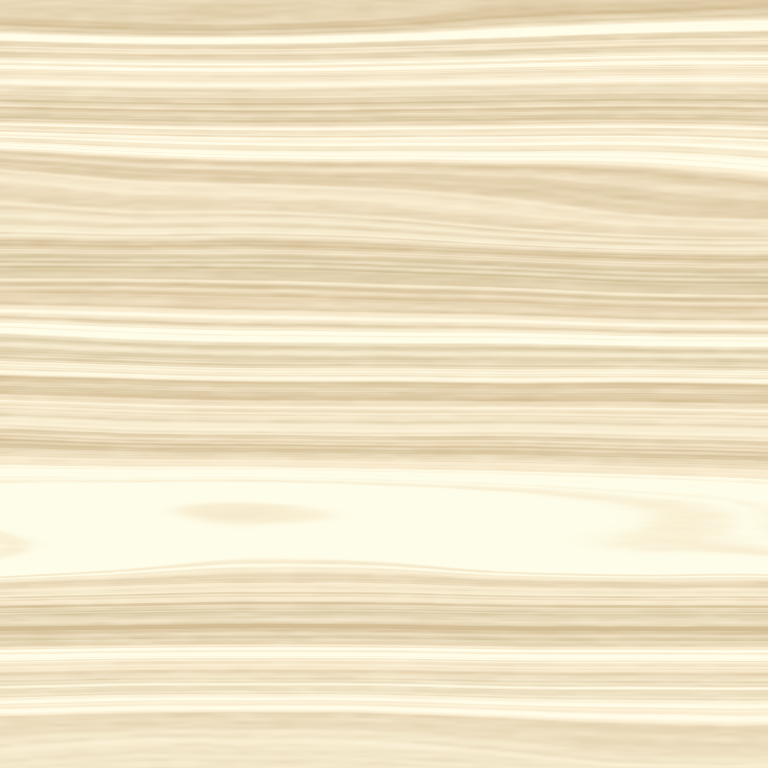
Write a WebGL 2 fragment shader that draws this texture.

```glsl
#version 300 es
precision highp float;
// Pale wood veneer with the grain running sideways.
// A gently warped height field is sliced into layered growth rings:
// steep parts give dense lines, flat parts give broad bands and lenses.
uniform vec2 u_resolution;
out vec4 outColor;

float hash(vec2 p) {
  uvec2 q = uvec2(ivec2(p) + 4096);
  uint h = q.x * 374761393u + q.y * 668265263u;
  h = (h ^ (h >> 13)) * 1274126177u;
  h ^= h >> 16;
  return float(h & 65535u) / 65535.0;
}

float noise(vec2 p) {
  vec2 cell = floor(p), f = fract(p);
  f = f * f * (3.0 - 2.0 * f);
  float low = mix(hash(cell), hash(cell + vec2(1, 0)), f.x);
  float high = mix(hash(cell + vec2(0, 1)), hash(cell + vec2(1, 1)), f.x);
  return mix(low, high, f.y);
}

// Height whose level lines are the growth rings
float grainHeight(vec2 p) {
  float spacing = 16.0 * noise(vec2(0.2 * p.x + 3.0, 7.0 * p.y + 17.3));
  float waves = 2.2 * noise(vec2(1.8 * p.x + 9.4, 5.0 * p.y + 40.6));
  float ripple = 0.2 * noise(vec2(6.0 * p.x, 16.0 * p.y + 71.0));
  return 74.0 * p.y + spacing + waves + ripple;
}

// Ring tone around zero; layers too fine for the canvas fade out
float ringTone(float height, float footprint) {
  float tone = 0.0, weight = 0.36, scale = 0.45;
  for (int i = 0; i < 5; i++) {
    float visible = 1.0 - smoothstep(0.6, 1.5, footprint * scale);
    float layer = noise(vec2(height * scale + 5.7, 100.0 + 9.0 * float(i)));
    tone += weight * visible * (layer - 0.5);
    weight *= 0.84;
    scale *= 2.1;
  }
  return tone;
}

void main() {
  vec2 p = gl_FragCoord.xy / u_resolution;
  float pixel = 1.0 / u_resolution.y;
  float height = grainHeight(p);
  float footprint = abs(grainHeight(p + vec2(0.0, pixel)) - height);
  float tone = 0.59 + 1.75 * ringTone(height, footprint);

  // Fine short fibres, clearest in the darker wood
  float fibre = noise(vec2(16.0 * p.x, 190.0 * p.y + 300.0)) - 0.5;
  float hair = noise(vec2(38.0 * p.x + 50.0, 270.0 * p.y + 700.0)) - 0.5;
  float darkWood = 1.0 - smoothstep(0.45, 0.95, tone);
  tone += (fibre + hair) * mix(0.03, 0.14, darkWood);

  // Cream ramp with a slight drift between rosy and olive rings
  tone = clamp(tone, 0.0, 1.0);
  vec3 color = mix(vec3(0.825, 0.745, 0.585), vec3(0.92, 0.86, 0.735), min(tone * 2.0, 1.0));
  color = mix(color, vec3(0.98, 0.935, 0.825), smoothstep(0.45, 0.85, tone));
  color = mix(color, vec3(1.0, 0.99, 0.91), smoothstep(0.78, 1.0, tone));
  float tint = noise(vec2(0.8 * height, 200.0)) - 0.5;
  color += tint * vec3(0.014, -0.012, -0.014) * (1.0 - 0.6 * tone);
  outColor = vec4(color, 1.0);
}
```
